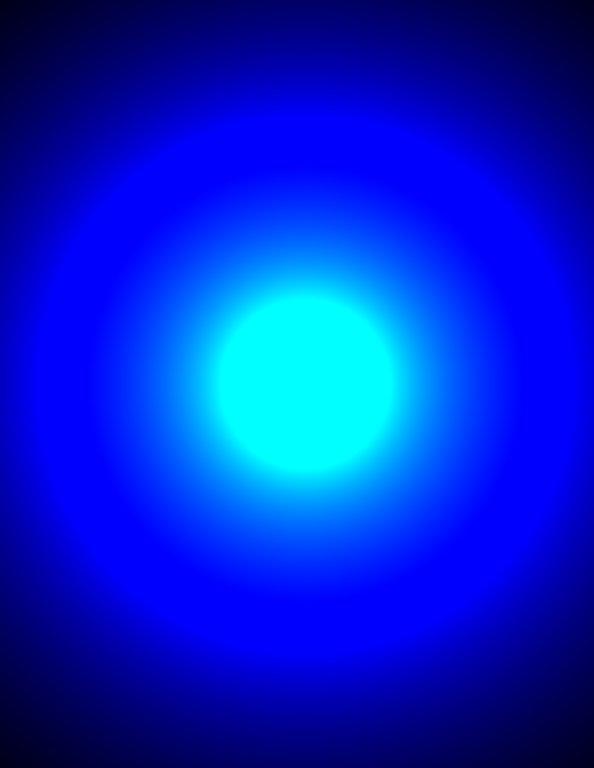
Reproduce this background procedurally as a Shadertoy shader.

```glsl
// A round cyan core glowing through a saturated blue ring into near-black corners.
// Green and blue each follow their own radial falloff, clamped to full strength
// inside an inner radius; all lengths are fractions of the canvas height.

#define GLOW_CENTER  vec2(0.514, 0.5)  // fraction of width and height
#define CORE_RADIUS  0.1107            // green is full inside
#define CYAN_REACH   0.284             // green is gone outside
#define CYAN_POWER   0.4
#define RING_RADIUS  0.349             // blue is full inside
#define BLUE_REACH   0.698             // blue is gone outside
#define BLUE_POWER   1.0

// Inverse-power light, rescaled to run from 1 at inner to 0 at outer
float falloff(float radius, float inner, float outer, float power) {
    float dark = pow(outer, -power);
    float full = pow(inner, -power);
    float light = pow(max(radius, inner), -power);
    return clamp((light - dark) / (full - dark), 0.0, 1.0);
}

void mainImage(out vec4 fragColor, in vec2 fragCoord) {
    // Distance from the glow center, in canvas heights
    vec2 offset = (fragCoord - GLOW_CENTER * iResolution.xy) / iResolution.y;
    float radius = length(offset);

    // One falloff per channel
    float green = falloff(radius, CORE_RADIUS, CYAN_REACH, CYAN_POWER);
    float blue = falloff(radius, RING_RADIUS, BLUE_REACH, BLUE_POWER);

    fragColor = vec4(0.0, green, blue, 1.0);
}
```
